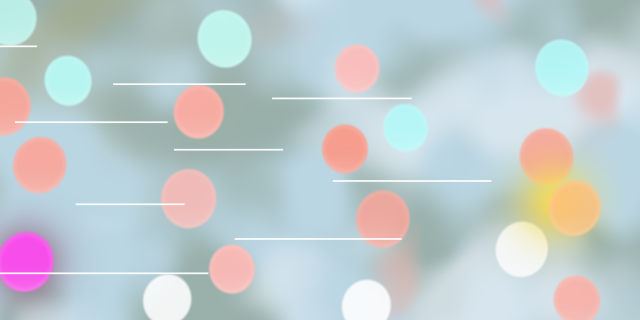
Reproduce this background procedurally as a WebGL 1 fragment shader.

```glsl
precision highp float;

uniform vec2 u_resolution;

// Backdrop
const vec3 MIST_BLUE = vec3(0.73, 0.84, 0.89);
const vec3 SAGE_GREY = vec3(0.60, 0.69, 0.67);
const vec3 PALE_HAZE = vec3(0.88, 0.92, 0.95);
const vec3 OLIVE = vec3(0.64, 0.67, 0.56);
const vec3 ROSE_HAZE = vec3(0.90, 0.70, 0.68);
const float HAZE_SCALE = 2.3;

// Light discs
const vec3 CORAL = vec3(0.98, 0.59, 0.52);
const vec3 PINK = vec3(1.00, 0.74, 0.73);
const vec3 CYAN = vec3(0.68, 0.98, 0.98);
const vec3 MINT = vec3(0.80, 0.96, 0.90);
const vec3 WHITE = vec3(1.0);
const vec3 MAGENTA = vec3(0.98, 0.30, 0.93);
const vec3 MAUVE = vec3(0.56, 0.38, 0.48);
const vec3 AMBER = vec3(0.99, 0.75, 0.48);
const vec3 YELLOW = vec3(0.98, 0.86, 0.32);
const int DISC_COUNT = 20;
const float MAGENTA_DISC = 10.0;
const float AMBER_DISC = 19.0;
const float DISC_RADIUS = 0.081;
const float DISC_SOFTNESS = 0.006;
const float HALO_RADIUS = 0.115;

// Streaks
const int STREAK_COUNT = 9;
const float STREAK_HALF_WIDTH = 0.0027;

float hash(float n) {
  return fract(sin(n * 127.1 + 11.7) * 4375.85);
}

vec2 gradientAt(vec2 cell) {
  float angle = 6.2832 * hash(dot(cell, vec2(1.37, 7.91)));
  return vec2(cos(angle), sin(angle));
}

float gradientNoise(vec2 p) {
  vec2 i = floor(p);
  vec2 f = p - i;
  vec2 u = f * f * f * (f * (f * 6.0 - 15.0) + 10.0);
  float a = dot(gradientAt(i), f);
  float b = dot(gradientAt(i + vec2(1, 0)), f - vec2(1, 0));
  float c = dot(gradientAt(i + vec2(0, 1)), f - vec2(0, 1));
  float d = dot(gradientAt(i + vec2(1, 1)), f - vec2(1, 1));
  return mix(mix(a, b, u.x), mix(c, d, u.x), u.y);
}

float cloud(vec2 p) {
  return gradientNoise(p) + 0.4 * gradientNoise(p * 2.1 + 17.3);
}

vec3 backdrop(vec2 p, float aspect) {
  vec2 q = p * HAZE_SCALE;
  float across = p.x / aspect;
  vec3 color = mix(SAGE_GREY, MIST_BLUE, smoothstep(-0.38, 0.20, cloud(q)));
  float pale = smoothstep(0.0, 0.5, cloud(q + 31.0) + 0.35 * (across - p.y));
  color = mix(color, PALE_HAZE, 0.75 * pale);
  float olive = smoothstep(0.55, 0.0, across) * smoothstep(0.3, 1.0, p.y);
  color = mix(color, OLIVE, olive * smoothstep(-0.2, 0.4, cloud(q + 57.0)));
  float rose = smoothstep(0.22, 0.6, cloud(q * 1.3 + 83.0));
  return mix(color, ROSE_HAZE, 0.7 * rose * smoothstep(0.2, 0.8, across));
}

// Signed distance to a slightly tilted oval
float ovalDistance(vec2 p, float radius, float tilt) {
  float c = cos(tilt);
  float s = sin(tilt);
  vec2 r = vec2(c * p.x + s * p.y, c * p.y - s * p.x);
  return length(r * vec2(1.03, 0.96)) - radius;
}

vec3 discTint(float id, float height) {
  if (id == MAGENTA_DISC) return MAGENTA;
  if (id == AMBER_DISC) return AMBER;
  float blend = hash(id + 40.0);
  bool warm = mod(mod(id, 5.0), 2.0) < 0.5;
  if (warm) return mix(CORAL, PINK, blend);
  return mix(WHITE, mix(CYAN, MINT, blend), smoothstep(0.2, 0.65, height));
}

vec3 addDisc(vec3 color, vec2 p, float id, float aspect, float pixel) {
  // Low-discrepancy scatter with a little jitter
  vec2 spread = fract(0.5 + id * vec2(0.7549, 0.5698));
  vec2 jitter = vec2(hash(id), hash(id + 20.0)) - 0.5;
  vec2 offset = p - spread * vec2(1.08 * aspect, 1.0) - 0.07 * jitter;

  // Blurred glow around the two accents
  bool magenta = id == MAGENTA_DISC;
  if (magenta || id == AMBER_DISC) {
    vec2 g = (offset + (magenta ? vec2(0.0) : vec2(0.06, -0.02))) / HALO_RADIUS;
    color = mix(color, magenta ? MAUVE : YELLOW, 0.9 * exp(-dot(g, g)));
  }

  float radius = DISC_RADIUS * mix(0.88, 1.12, hash(id + 60.0));
  float d = ovalDistance(offset, radius, 0.8 * jitter.x);
  float soft = max(DISC_SOFTNESS, pixel);
  float cover = 1.0 - smoothstep(-soft, soft, d);
  float rim = smoothstep(-0.02, -0.004, d);
  vec3 tint = discTint(id, spread.y);
  tint = mix(tint, WHITE, 0.10 * rim + 0.12 * smoothstep(0.0, -radius, offset.y));
  float opacity = magenta ? 0.97 : mix(0.78, 0.96, hash(id + 80.0));
  return mix(color, tint, cover * opacity);
}

float streak(vec2 p, float id, float pixel) {
  float y = 0.13 + 0.086 * (id + 0.7 * hash(id + 100.0));
  float start = 1.3 * fract(0.618 * id + 0.1) - 0.2;
  float halfLength = 0.5 * mix(0.22, 0.8, hash(id + 120.0));
  vec2 d = abs(p - vec2(start + halfLength, y)) - vec2(halfLength, STREAK_HALF_WIDTH);
  return clamp(0.5 - max(d.x, d.y) / pixel, 0.0, 1.0);
}

void main() {
  vec2 p = gl_FragCoord.xy / u_resolution.y;
  float aspect = u_resolution.x / u_resolution.y;
  float pixel = 1.0 / u_resolution.y;
  vec3 color = backdrop(p, aspect);
  for (int i = 0; i < DISC_COUNT; i++) color = addDisc(color, p, float(i), aspect, pixel);
  for (int i = 0; i < STREAK_COUNT; i++) color = mix(color, WHITE, 0.95 * streak(p, float(i), pixel));
  gl_FragColor = vec4(color, 1.0);
}
```
